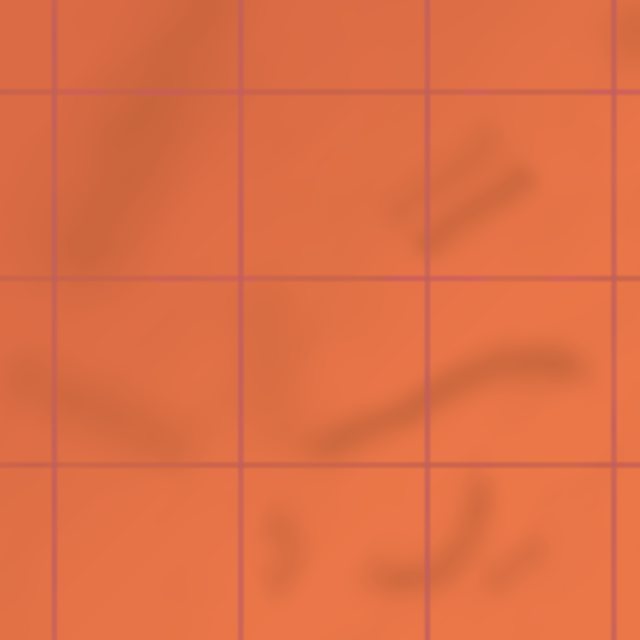
Give the GLSL for this texture, as a WebGL 2 fragment shader.

```glsl
#version 300 es
precision highp float;

uniform vec2 u_resolution;
out vec4 fragColor;

// Grid
const float GRID_PERIOD = 0.2914;
const vec2 GRID_ORIGIN = vec2(0.0850, 0.2734);
const float LINE_CORE = 0.0010;
const float LINE_EDGE = 0.0068;
const float LINE_STRENGTH = 0.80;
const vec3 VERTICAL_INK = vec3(0.76, 0.37, 0.36);
const vec3 HORIZONTAL_INK = vec3(0.77, 0.38, 0.30);
const vec3 PINK_INK = vec3(0.79, 0.36, 0.37);

// Cloth
const vec3 CLOTH_LIT = vec3(0.92, 0.465, 0.285);
const vec3 CLOTH_DIM = vec3(0.86, 0.42, 0.27);
const vec3 CLOTH_SHADOW = vec3(0.76, 0.385, 0.225);
const float WRINKLE_AMOUNT = 0.30;
const float WARP_AMOUNT = 0.025;

float hash(vec2 p) {
    return fract(sin(dot(p, vec2(127.1, 311.7))) * 43758.5453);
}

float noise(vec2 p) {
    vec2 cell = floor(p);
    vec2 f = fract(p);
    f = f * f * (3.0 - 2.0 * f);
    float low = mix(hash(cell), hash(cell + vec2(1.0, 0.0)), f.x);
    float high = mix(hash(cell + vec2(0.0, 1.0)), hash(cell + 1.0), f.x);
    return mix(low, high, f.y);
}

float fbm(vec2 p) {
    float sum = 0.0;
    float gain = 0.5;
    for (int i = 0; i < 3; i++) {
        sum += gain * noise(p);
        p = p * 2.03 + 17.0;
        gain *= 0.5;
    }
    return sum / 0.875;
}

float softBand(float d, float width) {
    return exp(-d * d / (width * width));
}

float segmentDistance(vec2 p, vec2 a, vec2 b) {
    vec2 along = b - a;
    float t = clamp(dot(p - a, along) / dot(along, along), 0.0, 1.0);
    return length(p - a - along * t);
}

// Soft arc, strongest toward the given direction
float arcFold(vec2 p, vec2 center, float radius, vec2 facing, float width) {
    vec2 q = p - center;
    float side = dot(q, facing) / max(length(q), 0.001);
    return softBand(length(q) - radius, width) * smoothstep(0.25, 0.85, side);
}

float foldShadow(vec2 p) {
    // Broad hollow at the upper left
    float shade = 0.62 * softBand(segmentDistance(p, vec2(0.31, 0.98), vec2(0.14, 0.62)), 0.085);

    // Parallel diagonal pinches
    for (int i = 0; i < 2; i++) {
        float k = float(i);
        vec2 shift = k * vec2(-0.045, 0.055);
        float d = segmentDistance(p, vec2(0.67, 0.62) + shift, vec2(0.81, 0.72) + shift);
        shade += (0.65 - 0.27 * k) * softBand(d, 0.027 + 0.008 * k);
    }

    // Long wave across the right half
    float crest = 0.372 + 0.065 * cos((p.x - 0.83) * 9.24);
    float span = smoothstep(0.43, 0.54, p.x) * (1.0 - smoothstep(0.86, 0.97, p.x));
    shade += 0.68 * span * softBand(p.y - crest, 0.034);

    // Curling folds along the bottom
    shade += 0.58 * arcFold(p, vec2(0.61, 0.23), 0.14, vec2(0.707, -0.707), 0.032);
    shade += 0.42 * arcFold(p, vec2(0.375, 0.135), 0.07, vec2(1.0, 0.0), 0.036);
    shade += 0.32 * softBand(segmentDistance(p, vec2(0.78, 0.10), vec2(0.84, 0.13)), 0.03);

    // Faint dents at the left, middle and right edge
    shade += 0.45 * softBand(segmentDistance(p, vec2(0.04, 0.41), vec2(0.27, 0.31)), 0.05);
    shade += 0.28 * softBand(segmentDistance(p, vec2(0.41, 0.50), vec2(0.43, 0.34)), 0.055);
    shade += 0.50 * softBand(length(p - vec2(1.0, 0.94)), 0.06);
    return shade;
}

void main() {
    vec2 uv = gl_FragCoord.xy / u_resolution;
    float pixel = 1.0 / min(u_resolution.x, u_resolution.y);

    // Cloth lit from the lower right, with warped folds and fine wrinkles
    vec2 warp = vec2(fbm(uv * 7.0), fbm(uv * 7.0 + 31.0)) - 0.5;
    float light = smoothstep(-0.75, 0.55, uv.x - uv.y);
    vec2 diagonal = vec2(uv.x + uv.y, 2.2 * (uv.y - uv.x));
    float wrinkle = WRINKLE_AMOUNT * (fbm(diagonal * 4.0 + 5.0) - 0.42);
    float shade = clamp(foldShadow(uv + WARP_AMOUNT * warp) + wrinkle, 0.0, 1.0);
    vec3 color = mix(mix(CLOTH_DIM, CLOTH_LIT, light), CLOTH_SHADOW, shade);

    // Thin printed grid with uneven ink
    vec2 cell = (uv - GRID_ORIGIN) / GRID_PERIOD;
    vec2 lineDistance = abs(fract(cell + 0.5) - 0.5) * GRID_PERIOD;
    vec2 ink = 1.0 - smoothstep(vec2(LINE_CORE), vec2(LINE_EDGE + 0.5 * pixel), lineDistance);
    ink *= LINE_STRENGTH * (0.8 + 0.3 * vec2(noise(uv.yx * 18.0), noise(uv * 18.0 + 9.0)));
    float pinkPatch = smoothstep(0.55, 0.85, noise(vec2(uv.x * 16.0, floor(cell.y + 0.5))));
    color = mix(color, mix(HORIZONTAL_INK, PINK_INK, pinkPatch), ink.y);
    color = mix(color, VERTICAL_INK, ink.x);

    fragColor = vec4(color, 1.0);
}
```
